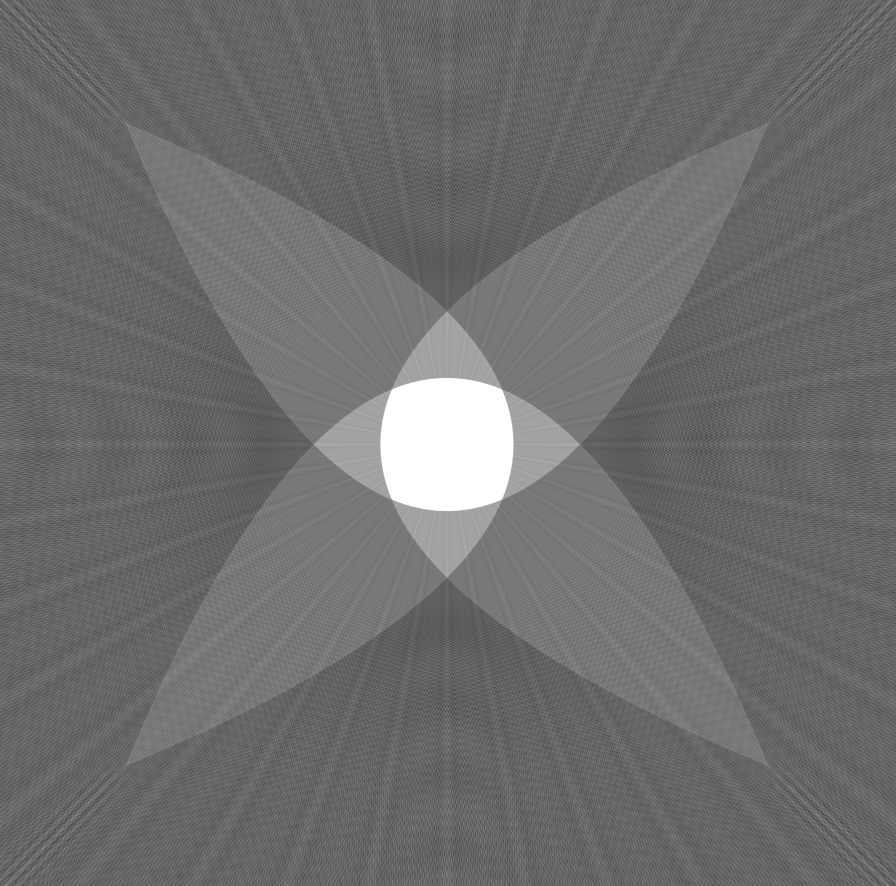
Write a Shadertoy shader that draws this background.

```glsl
// Four-petal envelope of fine straight lines: tangents of four confocal parabolas.
const vec2  CENTER      = vec2(0.4988, 0.4983); // share of the canvas
const float APEX        = 0.1483;  // focus-to-apex distance, in half widths
const float LINE_COUNT  = 560.0;   // tangents per half turn
const float LINE_GAIN   = 0.030;   // contrast of each tangent fan
const float LINE_REACH  = 1.0;     // distance beyond which lines thin out
const float RAY_COUNT   = 72.0;    // broad streaks per turn
const float RAY_GAIN    = 0.007;
const float SCALLOP_GAIN = 0.014;
const float COMB_GAIN   = 0.050;
const float RIM_GAIN    = 0.030;   // thin light seam along each curve
const float CORE_TONE   = 1.0;
const float ARM_TONE    = 0.635;
const float PETAL_TONE  = 0.47;
const float INNER_TONE  = 0.365;   // outer field close to the petals
const float OUTER_TONE  = 0.40;    // outer field at the rim
const float PI  = 3.14159265;
const float TAU = 6.28318531;

// Signed distance to y = APEX - x*x / (4 APEX), positive outside
float parabolaDistance(vec2 p) {
    float slope = p.x / (2.0 * APEX);
    return (p.y - APEX + 0.5 * slope * p.x) / sqrt(1.0 + slope * slope);
}

// Stripe of the tangent touching at x = touchX, faded when too fine to resolve
float tangentStripe(vec2 p, float touchX, float pixel) {
    vec2 touch = vec2(touchX, APEX - touchX * touchX / (4.0 * APEX));
    float angle = atan(touchX / (2.0 * APEX));
    float reach = distance(p, touch);
    float pitch = reach * PI / LINE_COUNT;
    float thinning = min(1.0, LINE_REACH / max(reach, 0.001));
    return cos(2.0 * LINE_COUNT * angle) * thinning * smoothstep(0.9, 2.3, pitch / pixel);
}

// Both tangents that pass through p
float tangentFan(vec2 p, float pixel) {
    float root = sqrt(max(p.x * p.x + 4.0 * APEX * (p.y - APEX), 0.0));
    return tangentStripe(p, p.x - root, pixel) + tangentStripe(p, p.x + root, pixel);
}

void mainImage(out vec4 fragColor, in vec2 fragCoord) {
    float pixel = 2.0 / iResolution.x;
    vec2 p = (fragCoord - CENTER * iResolution.xy) * pixel;
    float radius = length(p);

    // Count the parabolas that p lies outside of and add their line fans
    float layers = 0.0;
    float lines = 0.0;
    float rim = 0.0;
    vec2 q = p;
    for (int i = 0; i < 4; i++) {
        float edge = parabolaDistance(q);
        float outside = smoothstep(-0.75 * pixel, 0.75 * pixel, edge);
        float seam = edge / pixel;
        layers += outside;
        lines += outside * tangentFan(q, pixel);
        rim += exp(-seam * seam);
        q = vec2(-q.y, q.x);
    }

    // Flat tones of core, arms, petals and outer field
    float covered = clamp(layers, 0.0, 1.0);
    float field = clamp(layers - 2.0, 0.0, 1.0);
    float fieldTone = mix(INNER_TONE, OUTER_TONE, smoothstep(0.3, 0.8, radius));
    float tone = mix(CORE_TONE, ARM_TONE, covered);
    tone = mix(tone, PETAL_TONE, clamp(layers - 1.0, 0.0, 1.0));
    tone = mix(tone, fieldTone, field);

    // Fine lines, broad rays from the centre and seams
    float turn = atan(p.y, p.x);
    float rays = cos(RAY_COUNT * turn) + cos(1.5 * RAY_COUNT * turn) + cos(2.0 * RAY_COUNT * turn);
    tone += covered * (LINE_GAIN * lines + RAY_GAIN * rays);
    tone += RIM_GAIN * min(rim, 1.0) * smoothstep(0.85, 0.7, max(abs(p.x), abs(p.y)));

    // Scallops along the axes
    vec2 m = abs(p);
    float along = max(m.x, m.y);
    float across = min(m.x, m.y);
    float scallop = cos(TAU * (6.1 * along - 25.0 * across * across));
    tone += field * SCALLOP_GAIN * scallop * exp(-across * across / 0.012);

    // Combs parallel to the diagonals, beyond the petal tips
    float offset = along - across;
    float comb = cos(TAU * 38.0 * offset) * exp(-offset * offset / 0.003);
    tone += field * COMB_GAIN * comb * smoothstep(0.68, 0.78, across);

    fragColor = vec4(vec3(clamp(tone, 0.0, 1.0)), 1.0);
}
```
